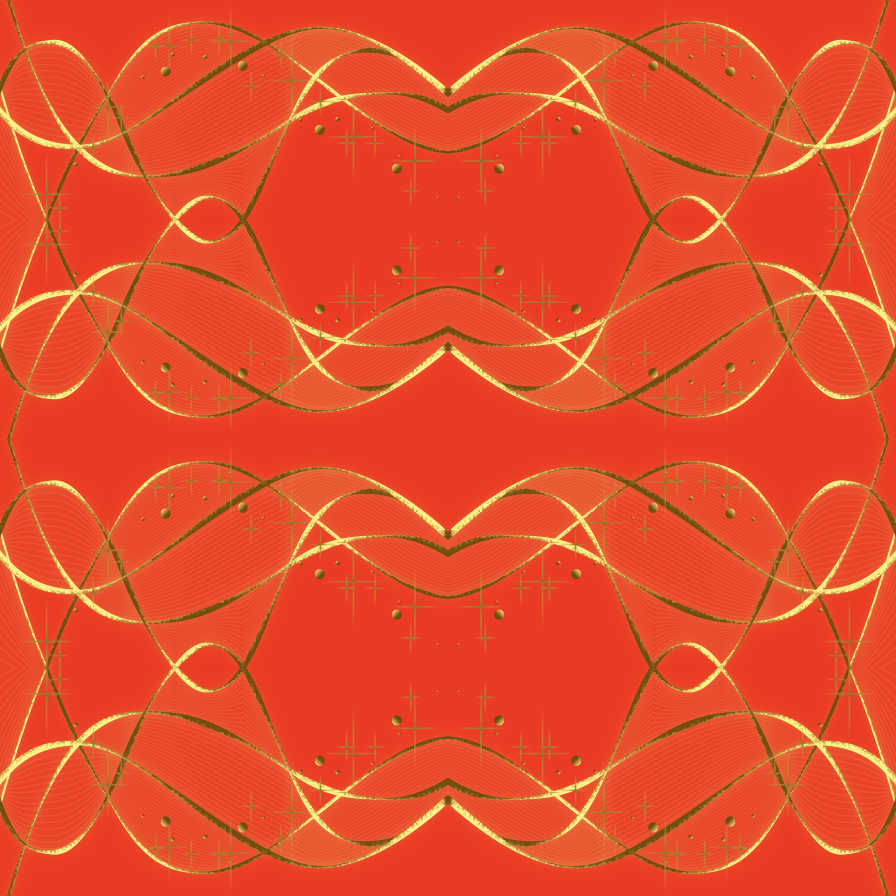
Reproduce this pattern procedurally as a Shadertoy shader.

```glsl
// Mirrored gold ribbons, fine wire veils, sparkles and beads on a red ground.

// Lengths are hundredths of the canvas; heights run down from the top of a row.
const float ROW_SPLIT = 49.0;   // lower edge of the upper row
const float MIDDLE = 24.5;      // mirror line inside a row
const float CENTRE = 50.0;      // left-right mirror line
const float THIN = 0.11;        // least ribbon half width
const float VEIL_WASH = 0.07;
const float VEIL_LINE = 0.17;
const int SPARKLES = 7;
const int SPECKS = 26;
const int BEADS = 4;
const vec3 RED = vec3(0.92, 0.23, 0.14);
const vec3 SHEEN = vec3(0.90, 0.62, 0.32);
const vec3 DARK_GOLD = vec3(0.45, 0.30, 0.06);
const vec3 GOLD = vec3(0.76, 0.58, 0.25);
const vec3 BRIGHT_GOLD = vec3(1.0, 0.95, 0.53);

// Ribbon knots: position, height, slope
const vec3 LOOP[8] = vec3[8](vec3(0, 9.8, -2.5), vec3(5.9, 4.7, 0), vec3(13.7, 14.3, 2.4),
    vec3(19.5, 24.5, 1.1), vec3(23.3, 27, 0), vec3(27.1, 24.5, -1.4),
    vec3(33.2, 11.7, -1.9), vec3(41.4, 5.6, 0));
const vec3 LOOP_END = vec3(50, 10.4, 0.9);
const vec3 SWEEP[6] = vec3[6](vec3(0, 12.4, 1.2), vec3(8.5, 16.4, 0), vec3(14.1, 14.7, -0.55),
    vec3(26, 6.8, -0.6), vec3(35.8, 3.1, 0), vec3(50, 10.4, 0.85));
const vec3 WAVE[6] = vec3[6](vec3(1, 0, 3.4), vec3(8.5, 16.2, 1.1), vec3(16.5, 19.7, 0),
    vec3(32.5, 13.4, -0.65), vec3(43.5, 10.4, 0), vec3(50, 12.3, 0.6));
const vec3 ARCH[4] = vec3[4](vec3(5.2, 24.5, -2.6), vec3(13.3, 8.5, -1.6),
    vec3(22.8, 2.5, 0), vec3(38.6, 11.3, 0.75));
const vec3 ARCH_END = vec3(50, 17, 0.1);

float hash(vec2 p) {
    vec3 q = fract(p.xyx * 0.1031);
    q += dot(q, q.yzx + 33.33);
    return fract((q.x + q.y) * q.z);
}

// Height and slope of a cubic between two knots, straight beyond them
vec2 arc(float x, vec3 a, vec3 b) {
    float h = b.x - a.x, s = clamp(x, a.x, b.x), t = (s - a.x) / h;
    float rise = (b.y - a.y) / h;
    float c2 = 3.0 * rise - 2.0 * a.z - b.z, c3 = a.z + b.z - 2.0 * rise;
    float slope = a.z + t * (2.0 * c2 + 3.0 * c3 * t);
    return vec2(a.y + h * t * (a.z + t * (c2 + t * c3)) + slope * (x - s), slope);
}

#define TRACE(K) int i = 0; while (i < K.length() - 2 && x > K[i + 1].x) i++; vec2 s = arc(x, K[i], K[i + 1]);
vec2 sweep(float x) { TRACE(SWEEP) return s; }
vec2 wave(float x) { TRACE(WAVE) return s; }
vec2 arch(float x) { TRACE(ARCH) return x > ARCH[3].x ? arc(x, ARCH[3], ARCH_END) : s; }
vec2 loopStrand(float x) {
    TRACE(LOOP)
    if (x > LOOP[7].x) s = arc(x, LOOP[7], LOOP_END);
    return vec2(MIDDLE - abs(MIDDLE - s.x), s.y * (s.x > MIDDLE ? -1.0 : 1.0));
}

float window(float x, float a, float b) {
    return smoothstep(a, a + 2.0, x) * (1.0 - smoothstep(b - 2.0, b, x));
}

vec3 metal(float tone) {
    vec3 c = mix(DARK_GOLD, GOLD, smoothstep(0.1, 0.6, tone));
    return mix(c, BRIGHT_GOLD, smoothstep(0.55, 0.95, tone));
}

// Fine wires spread evenly between two strands
void veil(inout vec3 col, float y, vec2 f, vec2 g, float count, float fade, float aa) {
    float span = max(abs(g.x - f.x), 0.05);
    float t = (y - min(f.x, g.x)) / span;
    float slope = f.x < g.x ? mix(f.y, g.y, t) : mix(g.y, f.y, t);
    float density = count / span * sqrt(1.0 + slope * slope);
    float d = abs(fract(t * count) - 0.5) / density;
    float wire = 1.0 - smoothstep(0.0, 0.1 + aa, d);
    wire = mix(wire, 0.4, smoothstep(0.2, 0.5, density * aa));
    float edge = pow(abs(2.0 * t - 1.0), 6.0);
    float inside = step(0.0, t) * step(t, 1.0);
    col = mix(col, SHEEN, inside * fade * (VEIL_WASH + VEIL_LINE * wire + 0.14 * edge));
}

// Metal band whose width and shine swing along its length
void ribbon(inout vec3 col, vec2 p, vec2 s, float peak, float period, float thick, float aa) {
    float shine = cos(6.2832 * (p.x - peak) / period);
    float halfWidth = mix(THIN, thick, shine * shine);
    float d = (p.y - s.x) / sqrt(1.0 + s.y * s.y);
    float grain = hash(floor(p * 5.0)) - 0.5;
    float tone = 0.5 + 0.42 * shine - 0.2 * clamp(d / halfWidth, -1.0, 1.0) + 0.3 * grain;
    tone -= smoothstep(49.3, 50.0, p.x);
    col = mix(col, SHEEN, 0.25 * exp(-abs(d) / 0.4));
    col = mix(col, metal(tone), 1.0 - smoothstep(halfWidth - aa, halfWidth + aa, abs(d)));
}

// Four tapering rays
void sparkle(inout vec3 col, vec2 d, vec2 reach, float aa) {
    vec2 a = abs(d), taper = max(1.0 - a / reach, 0.0);
    vec2 rays = taper * (1.0 - smoothstep(vec2(0.0), vec2(0.1 + aa), a.yx));
    col = mix(col, metal(0.35 + 0.35 * max(a.x, a.y) / reach.y), min(1.3 * max(rays.x, rays.y), 1.0));
}

void bead(inout vec3 col, vec2 d, float radius, float aa) {
    float tone = 0.3 - 0.4 * (d.x + d.y) / radius;
    col = mix(col, metal(tone), 1.0 - smoothstep(radius - aa, radius + aa, length(d)));
}

void mainImage(out vec4 fragColor, in vec2 fragCoord) {
    float aa = 60.0 / iResolution.y;
    vec2 p = 100.0 * fragCoord / iResolution.xy;
    // Fold the canvas into one quarter of a row
    p = vec2(CENTRE - abs(p.x - CENTRE), 100.0 - p.y);
    p.y = 2.0 * MIDDLE * (p.y < ROW_SPLIT ? p.y / ROW_SPLIT : (p.y - ROW_SPLIT) / (100.0 - ROW_SPLIT));
    p.y = MIDDLE - abs(p.y - MIDDLE);
    vec2 lp = loopStrand(p.x), sw = sweep(p.x), wv = wave(p.x), ar = arch(p.x);
    vec2 side = arc(p.x, vec3(0, 9.8, 3.4), vec3(5.2, 24.5, 2.2));

    vec3 col = RED;
    veil(col, p.y, ar, sw, 20.0, window(p.x, 10.0, 53.0), aa);
    veil(col, p.y, lp, sw, 16.0, window(p.x, -3.0, 15.0), aa);
    veil(col, p.y, lp, sw, 16.0, window(p.x, 31.0, 53.0), aa);
    veil(col, p.y, sw, wv, 18.0, window(p.x, 8.0, 34.0), aa);
    veil(col, p.y, wv, lp, 14.0, window(p.x, 13.0, 36.0), aa);
    veil(col, p.y, side, vec2(MIDDLE + 2.0, 0.0), 14.0, window(p.x, -3.0, 5.5), aa);

    ribbon(col, p, side, 0.0, 30.0, 0.13, aa);
    ribbon(col, p, ar, 37.0, 20.0, 0.2, aa);
    ribbon(col, p, wv, 10.0, 26.0, 0.34, aa);
    ribbon(col, p, lp, 7.0, 14.0, 0.3, aa);
    ribbon(col, p, sw, 3.0, 46.0, 0.36, aa);

    for (int i = 0; i < SPECKS; i++) {
        vec2 seed = vec2(i, 7);
        float x = mix(2.0, 49.0, (float(i) + hash(seed)) / float(SPECKS));
        vec2 d = p - vec2(x, arch(x).x + 6.0 * hash(seed + 11.0));
        if (i % 2 == 0) sparkle(col, d, vec2(1.2, 1.7), aa);
        else bead(col, d, mix(0.12, 0.26, hash(seed + 23.0)), aa);
    }
    for (int i = 0; i < SPARKLES; i++) {
        float x = 5.2 + 6.85 * float(i), size = mix(0.6, 1.1, hash(vec2(i, 3)));
        float drop = i == 0 ? -2.8 : 1.0 + 2.5 * hash(vec2(i, 31));
        sparkle(col, p - vec2(x, arch(x).x + drop), size * vec2(3.2, 4.8), aa);
    }
    for (int i = 0; i < BEADS; i++) {
        float x = 18.5 + 8.6 * float(i);
        bead(col, p - vec2(x, arch(x).x + 3.0 + 2.5 * hash(vec2(i, 17))), 0.55, aa);
    }
    fragColor = vec4(col, 1.0);
}
```
